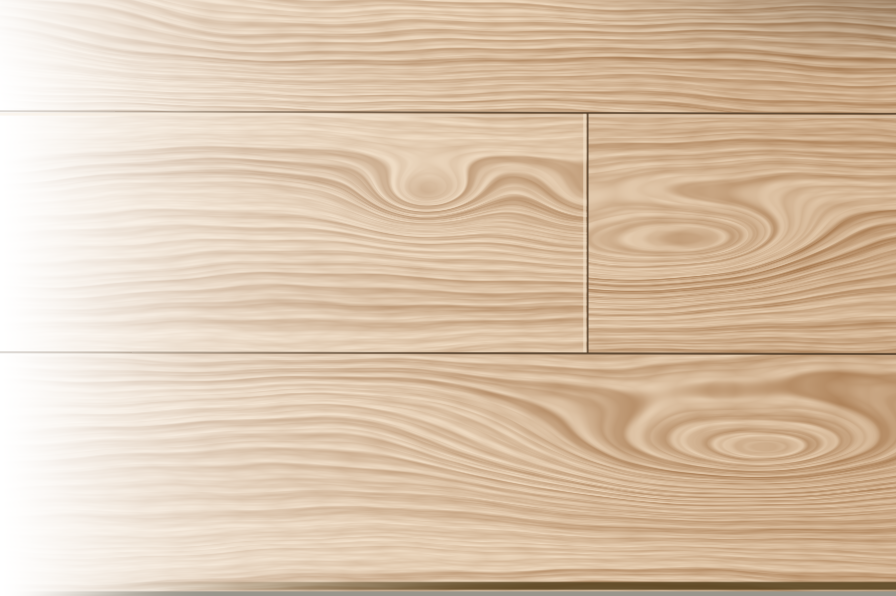
Write a WebGL 2 fragment shader that draws this texture.

```glsl
#version 300 es
precision highp float;
// Pale ash floorboards with knots and arched grain, fading to white on the left.

uniform vec2 u_resolution;
out vec4 fragColor;

const vec3 PALE = vec3(0.925, 0.835, 0.725);
const vec3 GRAIN = vec3(0.69, 0.52, 0.36);
const vec3 SEAM = vec3(0.31, 0.23, 0.15);
const vec3 OLIVE = vec3(0.33, 0.25, 0.11);
const vec3 FLOOR_GREY = vec3(0.60, 0.59, 0.55);

float hash(float n) {
    return fract(sin(n * 91.7) * 437.58);
}

vec2 hash2(vec2 c) {
    return fract(sin(vec2(dot(c, vec2(12.9, 78.2)), dot(c, vec2(39.3, 11.1)))) * 437.58);
}

// Cellular noise: distance to the nearest scattered point.
float cellular(vec2 p) {
    vec2 cell = floor(p);
    float nearest = 2.0;
    for (int j = -1; j <= 1; j++) {
        for (int i = -1; i <= 1; i++) {
            vec2 c = cell + vec2(i, j);
            nearest = min(nearest, distance(p, c + hash2(c)));
        }
    }
    return nearest;
}

// Smooth hill that bends the growth lines around a centre.
float bump(vec2 p, vec2 centre, vec2 size) {
    vec2 d = (p - centre) / size;
    return exp(-dot(d, d));
}

// Layered sines for the gentle drift of the grain.
float drift(vec2 p, float seed) {
    return 0.007 * sin(p.x * 4.3 + p.y * 9.0 + seed)
         + 0.004 * sin(p.x * 9.1 - p.y * 23.0 + seed * 2.0)
         + 0.0015 * sin(p.x * 27.0 + p.y * 41.0 + seed * 3.0);
}

// Growth rings: soft rise to a dark edge, each with its own strength.
float rings(float height, float x, float freq, float seed) {
    float t = height * freq;
    t += 0.45 * sin(t * 0.37 + x * 1.1 + seed) + 0.25 * sin(t * 0.83 - x * 2.3);
    float r = fract(t);
    float strength = 0.25 + 0.75 * hash(floor(t) + seed);
    return strength * smoothstep(0.05, 0.78, r) * (1.0 - smoothstep(0.80, 1.0, r));
}

// Smooth line of given half width around zero.
float stroke(float d, float halfWidth, float px) {
    return 1.0 - smoothstep(halfWidth - 0.5 * px, halfWidth + px, abs(d));
}

float topHeight(vec2 p) {
    return p.y + 0.04 * p.x + 0.055 * bump(p, vec2(0.45, 0.91), vec2(0.36, 0.09));
}

float knotHeight(vec2 p) {
    return p.y + 0.105 * bump(p, vec2(0.715, 0.665), vec2(0.105, 0.055))
         + 0.075 * bump(p, vec2(0.99, 0.655), vec2(0.12, 0.065))
         - 0.020 * bump(p, vec2(0.35, 0.62), vec2(0.25, 0.10));
}

float rightHeight(vec2 p) {
    return p.y + 0.150 * bump(p, vec2(1.06, 0.575), vec2(0.29, 0.085))
         + 0.035 * bump(p, vec2(1.24, 0.60), vec2(0.12, 0.050));
}

float bottomHeight(vec2 p) {
    return p.y + 0.165 * bump(p, vec2(1.26, 0.235), vec2(0.40, 0.090))
         + 0.025 * bump(p, vec2(1.30, 0.245), vec2(0.10, 0.030))
         - 0.030 * bump(p, vec2(0.62, 0.29), vec2(0.22, 0.08));
}

void main() {
    float px = 1.0 / u_resolution.y;
    vec2 p = gl_FragCoord.xy * px;
    float u = gl_FragCoord.x / u_resolution.x;

    // Board layout.
    float upperSeam = p.y - (0.8135 - 0.003 * p.x);
    float lowerSeam = p.y - (0.409 - 0.002 * p.x);
    float buttSeam = p.x - 0.986;
    float height, seed, freq = 44.0;
    if (upperSeam > 0.0) { height = topHeight(p); seed = 1.0; freq = 62.0; }
    else if (lowerSeam < 0.0) { height = bottomHeight(p); seed = 7.0; }
    else if (buttSeam < 0.0) { height = knotHeight(p); seed = 3.0; }
    else { height = rightHeight(p); seed = 5.0; freq = 48.0; }
    height += drift(p, seed);

    // Grain, fine fibres and broad tone.
    float grain = 0.58 * rings(height, p.x, freq, seed);
    grain += 0.22 * rings(height, p.x, freq * 2.3, seed + 20.0);
    grain += 0.24 * (cellular(vec2(p.x * 17.0, height * 190.0)) - 0.25);
    grain += 0.07 * sin(height * 33.0 + p.x * 1.7 + seed);
    grain += 0.06 + 0.20 * smoothstep(0.45, 1.0, u);
    grain += 0.35 * bump(p, vec2(0.715, 0.680), vec2(0.028, 0.020));
    vec3 col = mix(PALE, GRAIN, clamp(grain, 0.0, 1.1));
    col *= 1.0 - 0.20 * smoothstep(0.55, 1.1, u) * smoothstep(0.84, 1.02, p.y);

    // White wash from the left.
    float wash = exp(-pow(u * 3.6 + 0.12 * smoothstep(0.8, 1.0, p.y), 1.3));
    col = mix(col, vec3(1.0), wash);

    // Seams with a lit edge on the boards.
    float between = step(upperSeam, 0.0) * step(0.0, lowerSeam);
    float ink = 0.20 + 0.65 * smoothstep(0.0, 0.6, u);
    col = mix(col, vec3(0.96, 0.90, 0.81), 0.6 * between * stroke(buttSeam + 0.005, 0.002, px));
    col = mix(col, vec3(0.96, 0.91, 0.84), 0.4 * stroke(upperSeam + 0.005, 0.002, px));
    col = mix(col, SEAM, ink * stroke(upperSeam, 0.0011, px));
    col = mix(col, SEAM, ink * stroke(lowerSeam, 0.0013, px));
    col = mix(col, SEAM, 0.8 * between * stroke(buttSeam, 0.0011, px));

    // Shadowed lower edge and the strip below it.
    float edgeInk = smoothstep(0.08, 0.62, u);
    col = mix(col, OLIVE, 0.85 * edgeInk * stroke(p.y - 0.017, 0.006, px * 1.5));
    col = mix(col, FLOOR_GREY, smoothstep(0.0, 0.25, u) * (1.0 - smoothstep(0.006, 0.010, p.y)));

    fragColor = vec4(col, 1.0);
}
```
